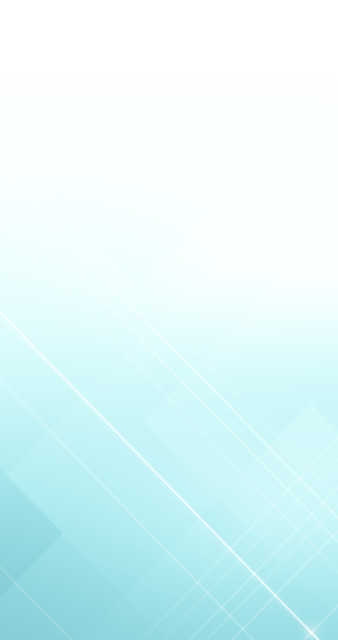
This background is drawn by a WebGL 1 fragment shader. Its source:

```glsl
precision highp float;
// Pale aqua backdrop: white at the top sinking into teal, with faint tilted
// planes and fine white light streaks. Depth of colour is summed as one scalar
// from gradients and corner masks, then tinted; streaks are Gaussian lines.
uniform vec2 u_resolution;

// Lengths are fractions of the canvas height.
const float SLOPE = 1.027;         // steepness of both diagonal families
const float ASPECT = 0.529;        // width over height of the layout
const float EDGE_SOFTNESS = 0.003;
const float STREAK_WIDTH = 0.0023;
const vec3 TINT = vec3(1.0, 0.92, 0.80);      // absorption per channel
const vec3 TINT_CURVE = vec3(1.0, 2.1, 2.2);  // its growth with depth

// Falling streaks: offsets and strengths
const vec4 FALL_MAIN = vec4(0.512, 0.734, 0.697, 0.650);
const vec4 FALL_MAIN_POWER = vec4(0.75, 0.64, 0.46, 0.25);
const vec4 FALL_FAINT = vec4(0.765, 0.4075, 0.1145, 0.504);
const vec4 FALL_FAINT_POWER = vec4(0.20, 0.27, 0.17, 0.09);

// Rising streaks in the lower right
const float RISE_START = -0.228;
const float RISE_SPACING = 0.036;
const float RISE_POWER = 0.24;
const vec2 FLARE_CENTER = vec2(0.488, 0.013);

float edge(float d) {
  return smoothstep(-EDGE_SOFTNESS, EDGE_SOFTNESS, d);
}

// Quarter plane whose tone fades away from its corner
float plane(float da, float db, float fade) {
  return edge(da) * edge(db) * exp(-fade * (max(da, 0.0) + max(db, 0.0)));
}

float streak(float d, float width) {
  return exp(-d * d / (width * width));
}

vec4 streaks(vec4 d) {
  return exp(-d * d / (STREAK_WIDTH * STREAK_WIDTH));
}

// Vertical gradient, darker and earlier on the left than on the right
float baseDepth(float x, float h) {
  float wash = 0.018 * smoothstep(0.03, 0.28, h);
  float left = 0.035 * smoothstep(0.22, 0.42, h)
             + 0.43 * smoothstep(0.32, 1.06, h);
  float right = 0.19 * smoothstep(0.40, 0.66, h)
              + 0.22 * smoothstep(0.75, 1.05, h);
  return wash + mix(left, right, smoothstep(-0.05, 0.45, x));
}

// Overlapping planes: positive darkens, negative lightens
float planeDepth(float fall, float rise) {
  float d = 0.045 * plane(0.268 - fall, rise - 0.066, 1.5);
  d -= 0.025 * plane(fall - 0.268, 0.247 - rise, 3.0);
  d -= 0.026 * plane(fall - 0.573, 0.112 - rise, 3.0);
  d -= 0.035 * plane(0.870 - fall, -0.130 - rise, 2.0);
  d += 0.055 * plane(fall - 0.508, -0.130 - rise, 9.0);
  d += 0.020 * plane(fall - 0.776, rise - 0.335, 7.0);
  return d;
}

float fallingLight(float fall, float x) {
  float light = dot(streaks(fall - FALL_MAIN), FALL_MAIN_POWER);
  light += dot(streaks(fall - FALL_FAINT), FALL_FAINT_POWER);
  float nearRight = smoothstep(0.28, ASPECT, x);
  light *= mix(1.0, 0.60, nearRight);
  // the strongest streak keeps its power and a soft halo
  light += 0.24 * streak(fall - FALL_MAIN.x, STREAK_WIDTH) * nearRight;
  return light + 0.09 * streak(fall - FALL_MAIN.x, 0.007);
}

float risingLight(float rise, float x) {
  float light = 0.0;
  for (int i = 0; i < 5; i++) {
    float n = float(i);
    float offset = RISE_START - RISE_SPACING * n + 0.005 * sin(n * 2.4);
    light += (0.8 + 0.2 * cos(n * 3.0)) * streak(rise - offset, STREAK_WIDTH);
  }
  light += streak(rise + 0.489, STREAK_WIDTH);
  light *= RISE_POWER * smoothstep(0.12, 0.40, x);
  // short streak at the upper left
  float shortFade = 1.0 - smoothstep(0.02, 0.12, x);
  return light + 0.6 * shortFade * streak(rise - 0.642, 0.003);
}

void main() {
  vec2 p = gl_FragCoord.xy / u_resolution;
  p.x *= ASPECT;
  float fall = p.y + SLOPE * p.x; // constant along falling diagonals
  float rise = p.y - SLOPE * p.x; // constant along rising diagonals

  float depth = baseDepth(p.x, 1.0 - p.y) + planeDepth(fall, rise);
  depth = max(depth, 0.0001);
  vec3 color = 1.0 - TINT * pow(vec3(depth), TINT_CURVE);

  float light = fallingLight(fall, p.x) + risingLight(rise, p.x);
  light += 0.25 * streak(length(p - FLARE_CENTER), 0.014);
  color = mix(color, vec3(1.0), clamp(light, 0.0, 1.0));
  gl_FragColor = vec4(color, 1.0);
}
```
